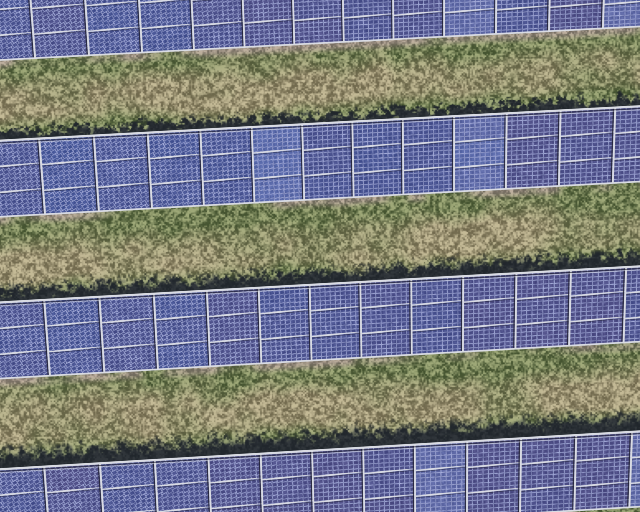
Write a Shadertoy shader that draws this pattern.

```glsl
// Aerial view of tilted solar panel rows with shaded strips of dry grass between them.

// Layout, in units of the canvas height, y measured downward
const float ROW_START = 0.2736;               // top edge of row 0 at the left border
const float ROW_PITCH = 0.3111;
const float ROW_GROWTH = 0.0049;              // pitch change from row to row
const float ROW_HEIGHT = 0.1515;
const vec2  ROW_SLOPE = vec2(0.052, 0.0086);  // base tilt, extra tilt with depth
const float COLUMN_PITCH = 0.1023;
const float COLUMN_START = 0.0765;
const float LENS_WARP = 0.008;
const float MODULES_PER_COLUMN = 3.0;
const vec2  CELLS = vec2(10.0, 6.0);          // cells in one module
const float FRAME = 0.0018;                   // half line widths
const float CELL_LINE = 0.0010;

const vec3 BLUE = vec3(0.27, 0.34, 0.60);
const vec3 VIOLET = vec3(0.31, 0.31, 0.53);
const vec3 GRID = vec3(0.60, 0.63, 0.81);
const vec3 METAL = vec3(0.85, 0.86, 0.89);
const vec3 GAP_DARK = vec3(0.13, 0.13, 0.20);
const vec3 GREEN_LOW = vec3(0.27, 0.33, 0.19);
const vec3 GREEN_HIGH = vec3(0.62, 0.66, 0.47);
const vec3 STRAW_LOW = vec3(0.45, 0.42, 0.31);
const vec3 STRAW_HIGH = vec3(0.77, 0.73, 0.59);
const vec3 SOIL = vec3(0.67, 0.60, 0.57);
const vec3 SHADOW = vec3(0.12, 0.14, 0.17);

float hash(vec2 p) {
    vec3 q = fract(vec3(p.xyx) * 0.1031);
    q += dot(q, q.yzx + 33.33);
    return fract((q.x + q.y) * q.z);
}

float noise(vec2 p) {
    vec2 i = floor(p), f = fract(p);
    f = f * f * (3.0 - 2.0 * f);
    return mix(mix(hash(i), hash(i + vec2(1, 0)), f.x),
               mix(hash(i + vec2(0, 1)), hash(i + vec2(1, 1)), f.x), f.y);
}

float stroke(float dist, float halfWidth, float px) {
    return 1.0 - smoothstep(halfWidth - 0.6 * px, halfWidth + 0.6 * px, abs(dist));
}

float rowTop(float row) {
    return ROW_START + row * (ROW_PITCH + ROW_GROWTH * row);
}

// Signed distance to the nearest integer
float toInteger(float x) { return x - floor(x + 0.5); }

vec3 panelColor(vec2 p, float depth, float row, float px) {
    // Column coordinate with perspective lean and a slight lens warp
    float pitch = COLUMN_PITCH + 0.001 * max(row, 0.0);
    float x = p.x - depth * (0.085 - 0.098 * p.x);
    x -= COLUMN_START + row * (0.0147 - 0.0049 * row);
    vec2 size = vec2(pitch, ROW_HEIGHT / MODULES_PER_COLUMN);
    vec2 m = vec2((x - LENS_WARP * sin(5.58 * x)) / pitch, depth / size.y);
    vec2 id = floor(m);

    // Tint per column and module
    float columnTint = hash(vec2(id.x + 37.0, row + 11.0));
    float moduleTint = hash(id + vec2(20.0, 9.0 + 17.0 * row));
    float violet = 0.5 * columnTint + 0.3 * moduleTint + 0.35 * (p.x - 0.4)
                 + 0.2 * abs(row);
    vec3 col = mix(BLUE, VIOLET, clamp(violet, 0.0, 1.0));
    col += vec3(0.05, 0.09, 0.11) * step(0.93, columnTint);

    // Cell grid, broken into staggered dashes toward the left
    vec2 c = fract(m) * CELLS;
    float stagger = 0.55 * (1.0 - smoothstep(0.2, 0.75, p.x)) + 0.08;
    c += stagger * vec2(-0.7, 1.0) * (fract(c.yx) - 0.5);
    vec2 cellDist = vec2(toInteger(c.x), toInteger(c.y)) * size / CELLS;
    float grid = max(stroke(cellDist.x, CELL_LINE, px), stroke(cellDist.y, CELL_LINE, px));
    float glint = 0.55 + 0.55 * noise(p * 110.0);
    col = mix(col, GRID, grid * glint);
    col += 0.10 * (noise(p * 260.0) - 0.5);

    // Tapered joints between modules
    float across = fract(m.x) - 0.5;
    float joint = toInteger(m.y) * size.y + 0.004 * across;
    float taper = FRAME * (1.0 - 1.1 * abs(across + 0.15));
    float inner = step(0.5, m.y) * step(m.y, MODULES_PER_COLUMN - 0.5);
    col = mix(col, GAP_DARK, 0.55 * inner * stroke(joint - 0.003, 0.0007, px));
    col = mix(col, METAL, inner * stroke(joint, taper, px));

    // Column dividers with a dark slit, then the outer rails
    float side = toInteger(m.x) * pitch;
    col = mix(col, GAP_DARK, 0.85 * stroke(side + 0.0032, 0.0012, px));
    col = mix(col, METAL, stroke(side, FRAME, px));
    col = mix(col, GAP_DARK, 0.7 * stroke(depth - 0.0055, 0.0011, px));
    col = mix(col, METAL, 0.6 * stroke(depth - 0.0080, 0.0008, px));
    return mix(col, METAL, stroke(min(depth, ROW_HEIGHT - depth), 0.0034, px));
}

vec3 groundColor(vec2 p, float below, float above, float row) {
    float patches = 0.6 * noise(p * vec2(7, 13) + 5.0) + 0.4 * noise(p * 27.0);
    float speckle = 0.5 * noise(p * 145.0) + 0.5 * noise(p * 310.0 + 7.0);
    speckle = smoothstep(0.18, 0.82, speckle);

    // Straw through the middle of the strip, greener at both edges
    float g = below / (below + above);
    float dry = smoothstep(0.1, 0.5, g) * (1.0 - smoothstep(0.65, 0.95, g));
    dry = clamp(dry + 1.3 * (patches - 0.5) - 0.15 * p.x, 0.0, 1.0);
    vec3 col = mix(mix(GREEN_LOW, STRAW_LOW, dry), mix(GREEN_HIGH, STRAW_HIGH, dry), speckle);

    // Bare soil under the lower rail
    float soil = (1.0 - smoothstep(0.003, 0.022, below)) * smoothstep(0.35, 0.65, patches);
    col = mix(col, SOIL * (0.75 + 0.4 * speckle), 0.8 * soil);

    // Ragged shadow in front of the next row
    float reach = 0.023 + 0.007 * row;
    float ragged = above + 0.022 * (noise(p * 95.0) - 0.5) + 0.012 * (speckle - 0.5);
    float shade = 1.0 - smoothstep(0.55 * reach, 1.5 * reach, ragged);
    return mix(col, SHADOW + 0.05 * speckle, 0.95 * shade);
}

void mainImage(out vec4 fragColor, in vec2 fragCoord) {
    float px = 1.0 / iResolution.y;
    vec2 p = vec2(fragCoord.x, iResolution.y - fragCoord.y) * px;

    // Straighten the rows, then solve for the row index
    float v = p.y + p.x * (ROW_SLOPE.x + ROW_SLOPE.y * p.y);
    float root = sqrt(ROW_PITCH * ROW_PITCH + 4.0 * ROW_GROWTH * (v - ROW_START));
    float row = floor((root - ROW_PITCH) / (2.0 * ROW_GROWTH));
    float depth = v - rowTop(row);
    float above = rowTop(row + 1.0) - v;

    vec3 ground = groundColor(p, max(depth - ROW_HEIGHT, 0.0), above, row);
    vec3 panel = panelColor(p, depth, row, px);
    vec3 col = mix(ground, panel, clamp((ROW_HEIGHT - depth) / px + 0.5, 0.0, 1.0));
    col = mix(col, METAL, 1.0 - smoothstep(0.0, px, above));
    fragColor = vec4(clamp(col, 0.0, 1.0), 1.0);
}
```
